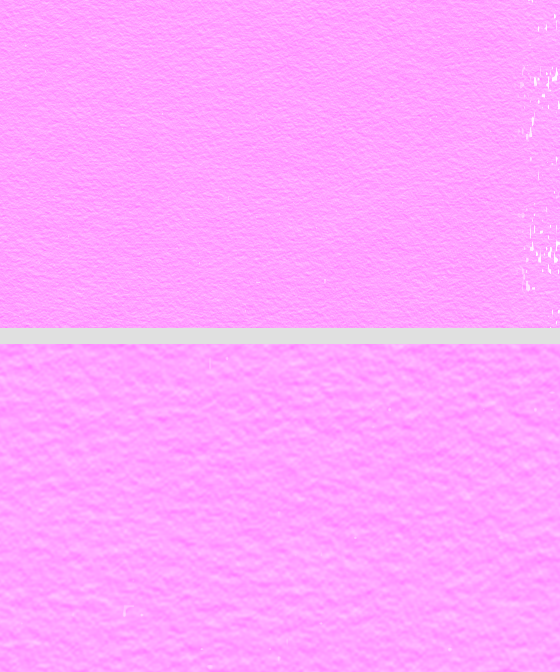
Top, the full canvas; bottom, a detail of the centre.
Write a Shadertoy shader that draws this texture.

```glsl
// Pink toothed paper: layered value noise is lit as a shallow relief,
// then faintly mottled. Worn white flecks gather in two groups along
// the right edge, with a few pale specks over the rest of the sheet.

float hash(vec2 p) {
    return fract(sin(dot(p, vec2(127.1, 311.7))) * 43758.5453);
}

float noise(vec2 p) {
    vec2 cell = floor(p), f = fract(p);
    f = f * f * (3.0 - 2.0 * f);
    float low = mix(hash(cell), hash(cell + vec2(1, 0)), f.x);
    float high = mix(hash(cell + vec2(0, 1)), hash(cell + vec2(1, 1)), f.x);
    return mix(low, high, f.y);
}

// Height of the paper tooth, its grains a little wider than tall
float paperHeight(vec2 p) {
    mat2 turn = mat2(0.88, 0.48, -0.48, 0.88);
    vec2 q = p * vec2(72.0, 98.0);
    float height = 0.0, weight = 0.48;
    for (int i = 0; i < 3; i++) {
        q = turn * q + 17.3;
        height += weight * noise(q);
        q *= 1.9;
        weight *= 0.75;
    }
    return height;
}

// Short upright scratches, densest at the right edge
float wornFlecks(vec2 p, vec2 uv) {
    float edge = smoothstep(0.91, 0.96, uv.x);
    float band = cos((uv.y - 0.26) * 6.2832 / 0.49);
    float streak = noise(p * vec2(165.0, 58.0) + 40.0);
    float patches = noise(p * vec2(26.0, 22.0) + 31.0);
    float score = 0.65 * streak + 0.35 * patches + 0.09 * band;
    return edge * smoothstep(0.71, 0.82, score);
}

// Rare pale specks on the open sheet
float paleSpecks(vec2 p) {
    float dots = smoothstep(0.9, 1.0, noise(p * 115.0 + 71.0));
    return 0.5 * dots * smoothstep(0.65, 0.8, noise(p * 28.0 + 5.0));
}

void mainImage(out vec4 fragColor, in vec2 fragCoord) {
    vec2 uv = fragCoord / iResolution.xy;
    vec2 p = fragCoord / iResolution.y;

    // Relief light from above
    vec2 lightStep = vec2(0.0003, 0.0021);
    float relief = paperHeight(p + lightStep) - paperHeight(p - lightStep);

    // Broad mottling and a lighter right margin
    float mottle = noise(p * vec2(9.0, 16.0)) + noise(p * vec2(26.0, 38.0) + 3.0) - 1.0;
    float margin = smoothstep(0.82, 1.0, uv.x);

    float green = 0.628 - 0.28 * relief + 0.02 * mottle + 0.022 * margin;
    vec3 pink = vec3(1.0, clamp(green, 0.48, 0.82), 1.0);

    float white = max(0.9 * wornFlecks(p, uv), paleSpecks(p));
    fragColor = vec4(mix(pink, vec3(1.0), white), 1.0);
}
```
